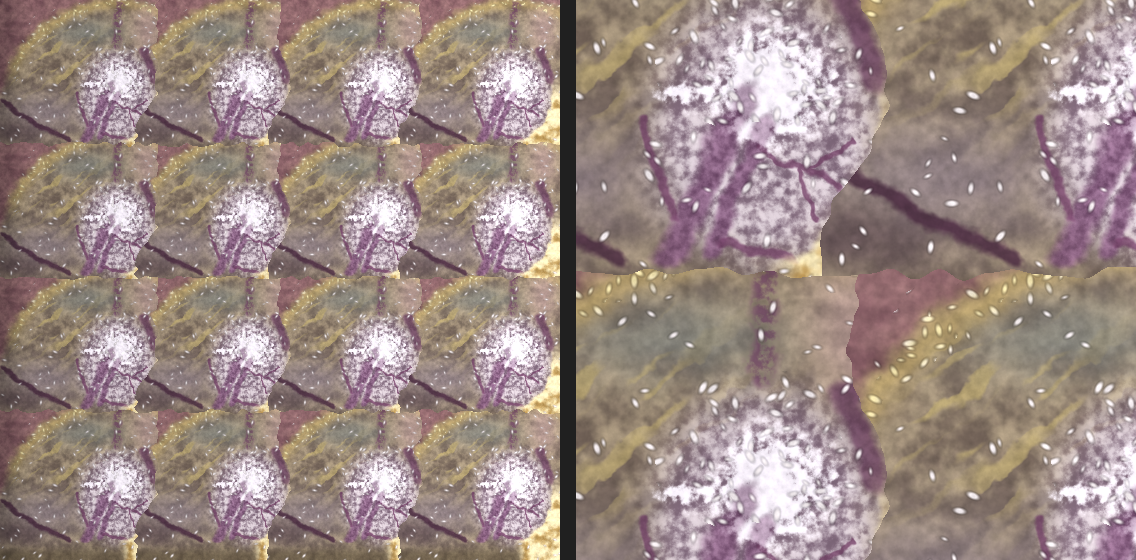
Left: the whole. Right: its middle third, enlarged.
Write a WebGL 2 fragment shader that draws this pattern.

```glsl
#version 300 es
precision highp float;
// Four by four overlapping patches of glossy, veined tissue with a pale wet dome.
uniform vec2 u_resolution;
out vec4 fragColor;

float hash(vec2 p) {
  vec3 h = fract(vec3(p.xyx) * 0.1031);
  h += dot(h, h.yzx + 33.33);
  return fract((h.x + h.y) * h.z);
}

float noise(vec2 p) {
  vec2 i = floor(p), f = fract(p);
  f = f * f * (3.0 - 2.0 * f);
  return mix(mix(hash(i), hash(i + vec2(1, 0)), f.x),
             mix(hash(i + vec2(0, 1)), hash(i + vec2(1, 1)), f.x), f.y);
}

float fbm(vec2 p) {
  float sum = 0.0, amp = 0.5;
  for (int i = 0; i < 4; i++) {
    sum += amp * noise(p);
    p = mat2(1.6, 1.2, -1.2, 1.6) * p + 7.3;
    amp *= 0.5;
  }
  return sum / 0.9375;
}

float blob(vec2 p, vec2 center, vec2 radius) {
  vec2 d = (p - center) / radius;
  return exp(-dot(d, d));
}

// Soft line from a to b
float vein(vec2 p, vec2 a, vec2 b, float width) {
  vec2 d = b - a;
  float t = clamp(dot(p - a, d) / dot(d, d), 0.0, 1.0);
  return 1.0 - smoothstep(width * 0.4, width * 1.3, length(p - a - d * t));
}

// Right-hand border of a patch at height y
float seam(float y, float column) {
  float x = 2.15 - 0.08 * blob(vec2(y), vec2(0.7), vec2(0.17))
          - 0.29 * smoothstep(1.2, 1.85, y);
  x -= 0.14 * step(abs(column - 2.0), 0.1) * (1.0 - smoothstep(0.5, 0.9, y));
  return x + 0.07 * (noise(vec2(y * 14.0, column)) - 0.5);
}

// Small wet highlights: x is the bright core, y its dark outline
vec2 glints(vec2 p, float scale, float density, float px) {
  vec2 cell = floor(p * scale), result = vec2(0);
  for (int j = -1; j <= 1; j++)
    for (int i = -1; i <= 1; i++) {
      vec2 id = cell + vec2(i, j);
      vec2 d = p * scale - id - vec2(hash(id + 3.1), hash(id + 8.7));
      float a = hash(id + 5.9) * 3.14;
      d = mat2(cos(a), -sin(a), sin(a), cos(a)) * d * vec2(0.6, 1.2);
      float r = length(d), size = 0.1 + 0.17 * hash(id + 17.0);
      float on = step(hash(id + 40.0), density), soft = px * scale + 0.06;
      result = max(result, on * (1.0 - smoothstep(vec2(size - soft, size), vec2(size + soft, size + 0.25), vec2(r))));
    }
  return result;
}

void main() {
  vec2 uv = gl_FragCoord.xy / u_resolution;
  vec2 canvas = vec2(uv.x, 1.0 - uv.y) * 7.68;
  float px = 7.68 / u_resolution.y;

  // Patch index and position inside the patch, y pointing down
  float ragged = 0.08 * (noise(canvas * vec2(9, 3)) - 0.5);
  float row = clamp(floor((canvas.y - 0.15 + ragged) / 1.83), 0.0, 3.0);
  float y = canvas.y - row * 1.83;
  float border = seam(y, floor(canvas.x / 1.81 + 0.4));
  float column = clamp(ceil((canvas.x - border) / 1.81), 0.0, 3.0);
  vec2 p = vec2(canvas.x - column * 1.81, y);
  float grain = fbm(p * 9.0), fine = fbm(p * 28.0 + 4.0);
  vec2 w = p + 0.09 * (vec2(grain, fbm(p * 9.0 + 31.0)) - 0.5);

  // Olive membrane with slanted fibres and a cool patch
  vec3 color = mix(vec3(0.43, 0.37, 0.33), vec3(0.67, 0.60, 0.50), smoothstep(0.2, 0.8, grain));
  color = mix(color, vec3(0.50, 0.51, 0.49), 0.75 * blob(w, vec2(1.2, 0.45), vec2(0.5, 0.18)));
  float fibre = noise(vec2(dot(w, vec2(0.8, -0.6)) * 4.0, dot(w, vec2(0.6, 0.8)) * 24.0));
  color = mix(color, vec3(0.77, 0.69, 0.45), 0.8 * smoothstep(0.55, 0.9, fibre) * blob(w, vec2(0.85, 0.85), vec2(0.65, 0.45)));
  color = mix(color, vec3(0.56, 0.50, 0.53), 0.8 * blob(w, vec2(0.6, 1.55), vec2(0.7, 0.3)));

  // Mauve outer skin and golden rim
  float arc = length(w - vec2(1.6, 1.6)) - 1.55;
  vec3 skin = mix(vec3(0.40, 0.26, 0.30), vec3(0.68, 0.51, 0.51), grain);
  color = mix(color, skin, smoothstep(0.0, 0.13, arc) * (1.0 - smoothstep(1.2, 1.6, y)));
  float rim = exp(-pow(arc / 0.08, 2.0)) * (1.0 - smoothstep(0.8, 1.2, y));
  color = mix(color, vec3(0.73, 0.63, 0.41), rim * 0.75);
  color = mix(color, vec3(0.74, 0.62, 0.60), 0.75 * blob(w, vec2(2.02, 0.4), vec2(0.2, 0.35)));

  // Pale dome
  float dome = 1.0 - smoothstep(0.65, 1.2, length((w - vec2(1.62, 1.32)) / vec2(0.56, 0.67)));
  color = mix(color, mix(vec3(0.54, 0.44, 0.53), vec3(0.87, 0.82, 0.86), smoothstep(0.2, 0.7, fine)), dome * 0.9);

  // Purple vessels: broad trunk, upper band, thin branches, dark lower left
  float trunk = max(vein(w, vec2(1.52, 1.18), vec2(1.18, 1.9), 0.07), vein(w, vec2(1.62, 1.3), vec2(1.36, 1.88), 0.05));
  color = mix(color, mix(vec3(0.38, 0.22, 0.36), vec3(0.62, 0.45, 0.59), fine), trunk * 0.85);
  float band = vein(w, vec2(1.63, 0.08), vec2(1.61, 0.6), 0.07) * smoothstep(0.25, 0.65, fine);
  band = max(band, vein(w, vec2(1.98, 0.72), vec2(2.12, 1.08), 0.07));
  color = mix(color, vec3(0.39, 0.23, 0.35), band * 0.75);
  float branch = vein(w, vec2(1.58, 1.4), vec2(1.96, 1.58), 0.018);
  branch = max(branch, vein(w, vec2(1.76, 1.48), vec2(1.87, 1.73), 0.014));
  branch = max(branch, vein(w, vec2(1.82, 1.5), vec2(2.02, 1.38), 0.012));
  branch = max(branch, vein(w, vec2(1.05, 1.3), vec2(1.2, 1.72), 0.025));
  branch = max(branch, vein(w, vec2(1.4, 1.85), vec2(1.75, 1.9), 0.025));
  color = mix(color, vec3(0.45, 0.26, 0.40), branch * 0.8);
  color = mix(color, vec3(0.36, 0.29, 0.31), 0.8 * blob(w, vec2(0.2, 1.82), vec2(0.4, 0.17)));
  float dark = max(vein(w, vec2(0.05, 1.4), vec2(0.5, 1.7), 0.045), vein(w, vec2(0.5, 1.7), vec2(0.95, 1.92), 0.045));
  color = mix(color, vec3(0.29, 0.17, 0.25), dark * 0.85);

  // Cream fat beyond the dome
  float fat = smoothstep(0.62, 0.67, length(w - vec2(1.5, 1.3))) * smoothstep(1.6, 1.8, p.x) * smoothstep(1.05, 1.4, y);
  color = mix(color, mix(vec3(0.70, 0.56, 0.32), vec3(0.98, 0.92, 0.74), smoothstep(0.2, 0.65, grain)), fat);
  color = mix(color, vec3(0.38, 0.33, 0.25), 0.7 * smoothstep(1.95, 2.15, y) * (1.0 - fat));

  // Broad sheen, then scattered glints
  float shine = blob(w, vec2(1.57, 1.13), vec2(0.2, 0.3)) + 0.7 * blob(w, vec2(1.2, 1.17), vec2(0.15, 0.12))
              + 0.55 * blob(w, vec2(1.85, 1.1), vec2(0.22, 0.3));
  color = mix(color, vec3(0.99, 0.96, 1.0), smoothstep(0.35, 0.6, shine * (0.35 + fine)) * (1.0 - 0.6 * trunk));
  float wet = 0.08 + 0.45 * rim + 0.4 * blob(p, vec2(1.65, 0.95), vec2(0.5, 0.35));
  vec2 glint = glints(p, 17.0, wet * (1.0 - smoothstep(0.1, 0.25, arc)), px);
  color = mix(color, color * 0.65, glint.y * 0.6);
  color = mix(color, mix(vec3(0.97, 0.94, 0.95), vec3(0.96, 0.90, 0.68), rim), glint.x);

  // Surface grain and light rising to the right
  color *= (0.86 + 0.28 * fine) * mix(0.94, 1.08, uv.x);
  color *= 1.0 - 0.2 * (1.0 - smoothstep(0.0, 0.5, canvas.x));
  fragColor = vec4(clamp(color, 0.0, 1.0), 1.0);
}
```
